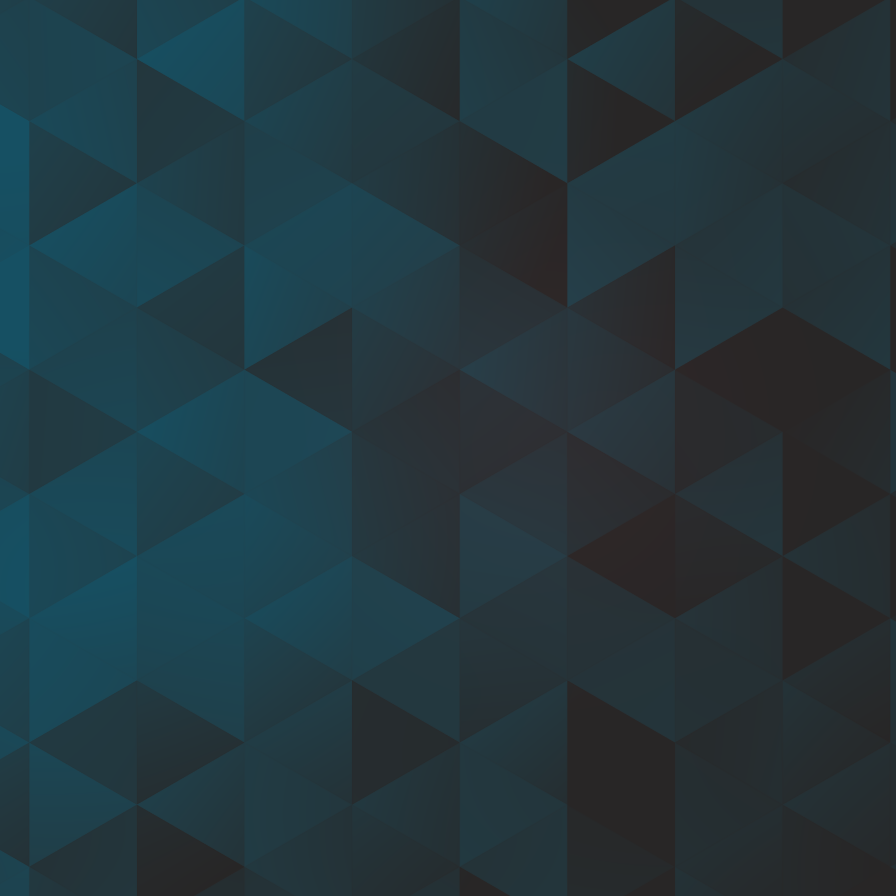
Write a WebGL 1 fragment shader that draws this background.

```glsl
precision highp float;

uniform vec2 u_resolution;

// Triangle grid, in canvas units
const float SIDE = 0.1387;
const float ROW_HEIGHT = 0.8660254;      // height of a unit equilateral triangle
const vec2 GRID_ORIGIN = vec2(0.0326, 0.0326);

// Colour ramp from shadow to teal
const vec3 CHARCOAL = vec3(0.155, 0.148, 0.148);
const vec3 SLATE = vec3(0.130, 0.235, 0.270);
const vec3 TEAL = vec3(0.085, 0.315, 0.390);

// Overall light, running from left to right and fading at the bottom
const float TONE_LEFT = 0.90;
const float TONE_RIGHT = 0.20;
const float BOTTOM_FADE = 0.28;
const float FADE_HEIGHT = 0.42;

// Variation between triangles
const float TONE_LIFT = 0.11;
const float TONE_DROP = 0.50;
const float INNER_SLOPE = 0.12;

// Faint seams and warm haze
const float SEAM_WIDTH = 0.0016;
const float SEAM_DEPTH = 0.035;
const vec3 HAZE_COLOR = vec3(0.034, 0.006, 0.010);
const vec2 HAZE_CENTER = vec2(0.60, 0.52);
const float HAZE_FALLOFF = 22.0;

const int SAMPLES = 3;                   // antialiasing samples per axis

float hash(vec3 p) {
    return fract(sin(dot(p, vec3(127.1, 311.7, 74.7))) * 43758.5453);
}

// Integer values of the three coordinates are the three families of grid lines
vec3 gridCoords(vec2 uv) {
    vec2 p = (uv - GRID_ORIGIN) / SIDE;
    float column = p.x / ROW_HEIGHT;
    return vec3(column, p.y - 0.5 * column, p.y + 0.5 * column);
}

float lightField(vec2 uv) {
    float across = mix(TONE_LEFT, TONE_RIGHT, smoothstep(-0.1, 1.0, uv.x));
    float fade = 1.0 - smoothstep(0.0, FADE_HEIGHT, uv.y);
    return across - BOTTOM_FADE * fade * mix(1.3, 0.4, uv.x);
}

vec3 toneRamp(float tone) {
    vec3 color = mix(CHARCOAL, SLATE, clamp(tone * 2.0, 0.0, 1.0));
    return mix(color, TEAL, clamp(tone * 2.0 - 1.0, 0.0, 1.0));
}

vec3 shade(vec2 uv) {
    vec3 grid = gridCoords(uv);
    vec3 id = floor(grid);
    vec3 local = grid - id;

    // Each triangle gets its own tone and a slight gradient
    float pick = hash(id);
    float angle = 6.2831853 * hash(id + 17.3);
    float slope = dot(local.xy - 0.5, vec2(cos(angle), sin(angle)));
    float tone = lightField(uv) + TONE_LIFT - TONE_DROP * pick * pick;
    tone += INNER_SLOPE * slope;

    // Darken the nearest grid line
    vec3 toLine = min(local, 1.0 - local);
    float edge = min(toLine.x, min(toLine.y, toLine.z)) * SIDE * ROW_HEIGHT;
    tone -= SEAM_DEPTH * (1.0 - smoothstep(0.0, SEAM_WIDTH, edge));

    vec2 fromHaze = uv - HAZE_CENTER;
    float haze = exp(-HAZE_FALLOFF * dot(fromHaze, fromHaze));
    return toneRamp(tone) + HAZE_COLOR * haze;
}

void main() {
    float scale = min(u_resolution.x, u_resolution.y);
    vec3 color = vec3(0.0);
    for (int j = 0; j < SAMPLES; j++) {
        for (int i = 0; i < SAMPLES; i++) {
            vec2 offset = (vec2(float(i), float(j)) + 0.5) / float(SAMPLES) - 0.5;
            color += shade((gl_FragCoord.xy + offset) / scale);
        }
    }
    gl_FragColor = vec4(color / float(SAMPLES * SAMPLES), 1.0);
}
```
